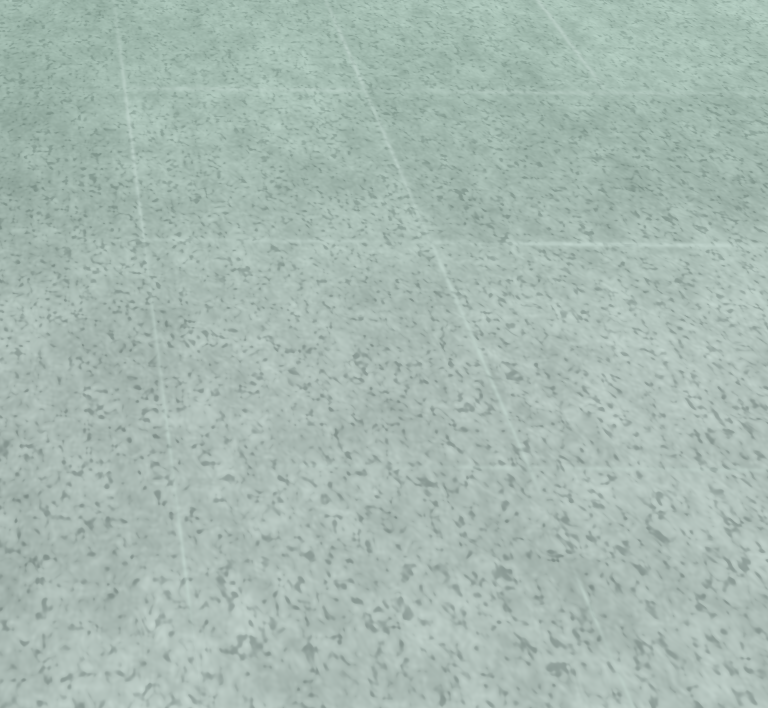
Write a WebGL 1 fragment shader that draws this texture.

```glsl
precision highp float;
// Speckled grey-green stone floor receding in perspective, with worn pale joints.
// Screen points are projected to floor coordinates; the tile grid is periodic there,
// and layered value noise makes the flecks, mottling and breaks in the joints.
uniform vec2 u_resolution;

float hash(vec2 p) {
  return fract(sin(dot(p, vec2(127.1, 311.7))) * 43758.5453);
}

float noise(vec2 p) {
  vec2 i = floor(p), f = fract(p);
  f = f * f * (3.0 - 2.0 * f);
  return mix(mix(hash(i), hash(i + vec2(1.0, 0.0)), f.x),
             mix(hash(i + vec2(0.0, 1.0)), hash(i + 1.0), f.x), f.y);
}

// Distance to the nearest whole number
float toGrid(float x) {
  return abs(fract(x + 0.5) - 0.5);
}

// Soft ridge across a joint, never thinner than a pixel
float joint(float dist, float width) {
  float w = max(width, 0.9 / u_resolution.y);
  return exp(-dist * dist / (w * w));
}

void main() {
  vec2 p = gl_FragCoord.xy / u_resolution.y;
  float down = 1.0 - p.y;

  // Perspective: the joints converge above the upper left corner
  float depth = down + 0.966;
  float tilted = depth - 0.0105 * (p.x - 0.65);
  float slope = (p.x - 0.04) / depth;
  float column = (slope - 0.125) / 0.31;
  float row = (0.913 - 1.0 / tilted) / 0.149;
  vec2 ground = vec2(slope, -1.6 / depth);

  // Stone grain: small dense flecks, gently bent, in patches of varying tone
  vec2 grain = ground * 215.0;
  grain += 0.9 * vec2(noise(grain * 0.4 + 7.0), noise(grain * 0.4 + 31.0));
  float coarse = noise(grain);
  float fine = noise(mat2(0.8, 0.6, -0.6, 0.8) * grain * 1.5 + 53.0);
  float cluster = noise(ground * 75.0 + 11.0);
  float patches = noise(ground * 30.0 + 23.0);
  float cloud = noise(ground * 9.0 + 3.0);
  float near = smoothstep(0.0, 0.6, down);
  float mottle = 0.6 * coarse + 0.4 * fine - 0.5;
  float flecks = smoothstep(0.08, 0.38, mottle + 0.25 * (cluster - 0.5));

  // Greener far away, greyer and more contrasted close by
  vec3 stone = mix(vec3(0.645, 0.742, 0.697), vec3(0.672, 0.733, 0.709), near);
  stone += 0.020 * (hash(floor(vec2(column, row)) + 5.0) - 0.5);
  stone += 0.045 * (cloud - 0.5) + 0.045 * (patches - 0.5) + 0.050 * (cluster - 0.5);
  stone -= mix(0.085, 0.11, near) * mottle;
  stone -= mix(0.055, 0.10, near) * flecks * vec3(1.0, 1.0, 0.97);

  // Dim band before the middle joint, lighter sheen along the top and bottom
  stone -= 0.028 * smoothstep(0.08, 0.24, down) * (1.0 - smoothstep(0.28, 0.36, down));
  stone += 0.020 * (1.0 - smoothstep(0.0, 0.12, down)) * smoothstep(0.1, 0.8, p.x);
  stone += 0.015 * smoothstep(0.75, 1.0, down) - 0.012 * (1.0 - smoothstep(0.0, 0.3, p.x));

  // Joints leading away, each with one long worn gap and uneven filler
  float lineId = floor(column + 0.5);
  float across = toGrid(column) * 0.31 * depth / sqrt(1.0 + slope * slope);
  float gap = smoothstep(0.04, 0.10, abs(down - 1.31 + 0.555 * lineId));
  float wear = smoothstep(0.1, 0.8, noise(vec2(lineId * 9.0 + 2.0, down * 13.0)));
  float away = joint(across, 0.0031) * mix(0.35, 0.8, wear) * mix(0.08, 1.0, gap);
  away *= 1.0 - smoothstep(0.82, 0.92, down) * step(lineId, 0.5);
  away *= mix(1.0, 0.25, step(2.5, lineId));
  away *= mix(0.4, 1.0, smoothstep(0.0, 0.2, down + 0.2 * step(0.5, lineId)));

  // Cross joints, fading to the left; the middle one is brightest
  float rowId = floor(row + 0.5);
  float level = toGrid(row) * 0.149 * tilted * tilted;
  float worn = smoothstep(0.1, 0.8, noise(vec2(p.x * 13.0, rowId * 5.0 + 17.0)));
  float start = mix(0.12, 0.34, step(1.5, rowId));
  float cross = joint(level, 0.0034) * mix(0.2, 0.65, worn);
  cross *= smoothstep(start, start + 0.12, p.x);
  cross *= mix(0.8, 1.7, step(abs(rowId - 1.0), 0.5) * smoothstep(0.3, 0.9, p.x));

  // Pale filler, still speckled by the stone around it
  float filler = clamp(max(away, cross), 0.0, 1.0) * mix(0.95, 0.55, coarse);
  vec3 color = mix(stone, vec3(0.76, 0.835, 0.805), filler);
  gl_FragColor = vec4(color, 1.0);
}
```
